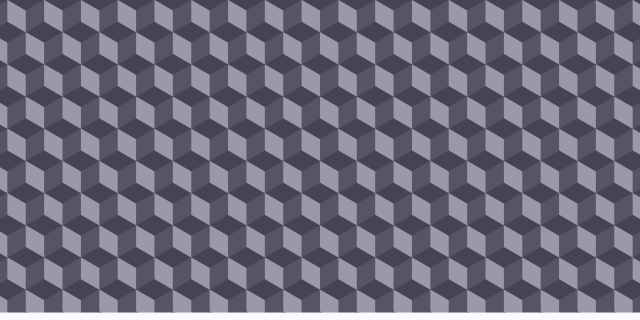
A Shadertoy shader for this pattern:

```glsl
// Isometric stacked cubes in slate greys, above a thin pale strip.

// Box-filtered edge: 1 where d is positive, 0 where negative.
float coverage(float d, float pixel) {
    return clamp(d / pixel + 0.5, 0.0, 1.0);
}

vec3 cubes(vec2 p, float pixel) {
    // Each cell holds one side face and two dark corner triangles.
    vec2 cellSize = vec2(40.0, 70.0);
    vec2 cell = floor(p / cellSize);
    vec2 local = p / cellSize - cell;
    float lit = mod(cell.x + cell.y, 2.0);

    // Side faces alternate in a checkerboard, softened at the vertical seams.
    float seam = min(local.x, 1.0 - local.x) * cellSize.x;
    float litCover = coverage(seam * (2.0 * lit - 1.0), pixel);
    vec3 color = mix(vec3(0.333, 0.333, 0.4), vec3(0.6, 0.6, 0.667), litCover);

    // Mirror the shaded cells so that both kinds share the same triangles.
    float across = mix(1.0 - local.x, local.x, lit);
    float upper = 20.0 * (1.0 - across) + 60.62 * local.y;
    float lower = 20.0 * across + 60.62 * (1.0 - local.y);
    float topFace = 19.75 - min(upper, lower);
    return mix(color, vec3(0.267, 0.267, 0.333), coverage(topFace, pixel));
}

void mainImage(out vec4 fragColor, in vec2 fragCoord) {
    // 696 units span the height; x starts at the centre, y runs down from the top.
    float pixel = 696.0 / iResolution.y;
    vec2 p = vec2(fragCoord.x - 0.5 * iResolution.x, iResolution.y - fragCoord.y) * pixel;
    vec3 color = cubes(p, pixel);

    // Pale strip along the bottom
    float strip = coverage(p.y - 696.0 * 0.9766, pixel);
    fragColor = vec4(mix(color, vec3(0.98, 0.98, 0.99), strip), 1.0);
}
```
